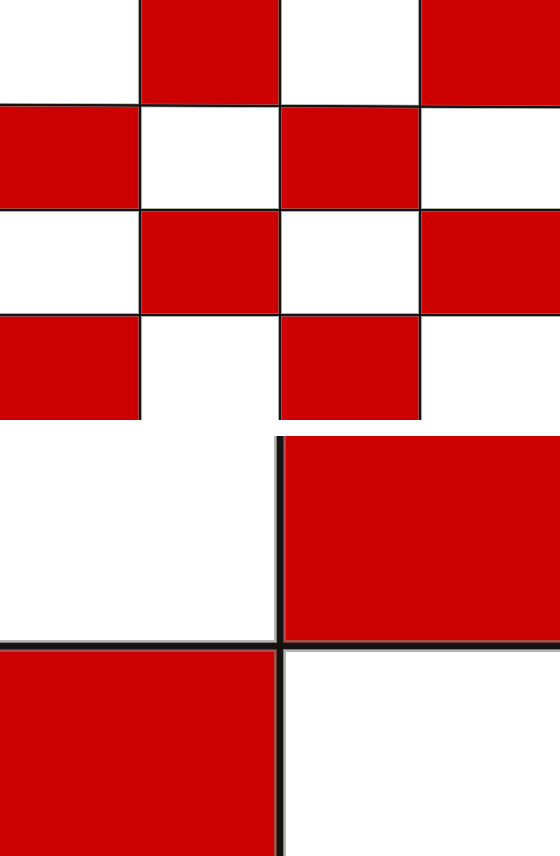
Top, the full canvas; bottom, a detail of the centre.
This pattern is drawn by a Shadertoy shader. Its source:

```glsl
// Red and white checkerboard of 4 by 4 cells, with thin black seams and soft fringes.
#define CELLS 4.0
#define LINE_HALF 0.0027      // half width of a seam, in canvas heights
#define FRINGE_HALF 0.0047    // outer half width of its fringe
#define TILT_LEFT 0.0004      // shift of the top seam at the left edge
#define TILT_RIGHT -0.0052    // shift of the top seam at the right edge
#define RED vec3(0.80, 0.0, 0.0)
#define WHITE vec3(1.0)
#define INK vec3(0.09, 0.07, 0.07)
#define RED_FRINGE vec3(0.65, 0.31, 0.29)
#define WHITE_FRINGE vec3(0.71)

// Coverage of a band of the given half width, smoothed over one pixel.
float band(float dist, float halfWidth, float pixel) {
    return 1.0 - smoothstep(-0.5 * pixel, 0.5 * pixel, dist - halfWidth);
}

void mainImage(out vec4 fragColor, in vec2 fragCoord) {
    vec2 uv = fragCoord / iResolution.xy;
    float aspect = iResolution.x / iResolution.y;
    float pixel = 1.0 / iResolution.y;

    // Nearest inner seam on each axis; the outer edges carry none.
    vec2 seam = clamp(floor(uv * CELLS + 0.5), 1.0, CELLS - 1.0);
    vec2 offset = uv - seam / CELLS;

    // The topmost seam leans down to the right.
    if (seam.y > CELLS - 1.5) offset.y -= mix(TILT_LEFT, TILT_RIGHT, uv.x);

    // Cell parity from the side of each seam.
    vec2 cell = seam - 1.0 + step(0.0, offset);
    bool isRed = mod(cell.x + cell.y, 2.0) < 0.5;

    // Fill, then fringe, then ink.
    vec2 dist = abs(offset) * vec2(aspect, 1.0);
    float nearest = min(dist.x, dist.y);
    vec3 color = isRed ? RED : WHITE;
    vec3 fringe = isRed ? RED_FRINGE : WHITE_FRINGE;
    color = mix(color, fringe, band(nearest, FRINGE_HALF, pixel));
    color = mix(color, INK, band(nearest, LINE_HALF, pixel));

    fragColor = vec4(color, 1.0);
}
```
